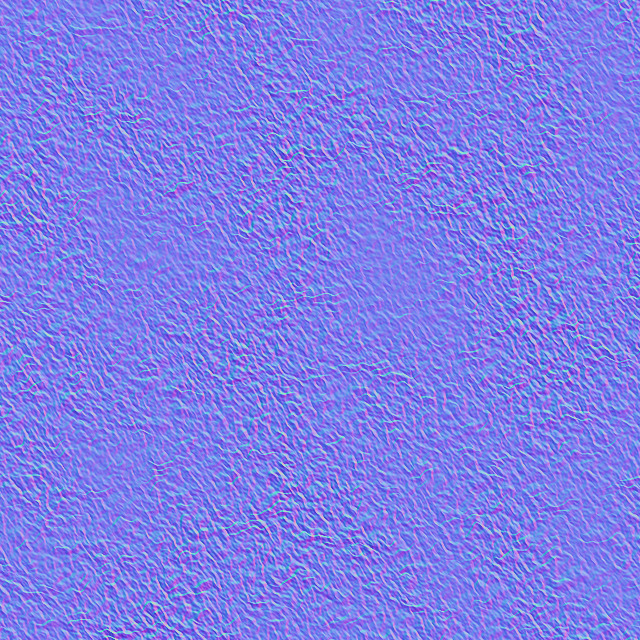
Reproduce this texture map procedurally as a WebGL 1 fragment shader.

```glsl
precision highp float;

uniform vec2 u_resolution;

// Lengths are fractions of the canvas, angles are in radians.
const float GRAIN_ANGLE = 0.60;             // direction across the ridges
const vec2  GRAIN_FREQ = vec2(122.0, 62.0); // across, along
const float GRAIN_HEIGHT = 0.0035;
const float GRAIN_TILT = 0.55;              // leans ridges to one side
const float GRAIN_CRUMBLE = 0.38;           // breaks up ridge outlines
const float FINE_ANGLE = 0.75;
const vec2  FINE_FREQ = vec2(225.0, 160.0);
const float FINE_HEIGHT = 0.0013;
const float FOLD_ANGLE = 0.12;
const float FOLD_COUNT = 50.0;
const float FOLD_LENGTH_FREQ = 27.0;
const float FOLD_WIDTH = 0.22;              // share of the fold spacing
const float FOLD_HEIGHT = 0.0027;
const float BEND_FREQ = 14.0;
const float BEND_AMOUNT = 0.006;
const float PATCH_FREQ = 5.5;
const float PATCH_CONTRAST = 0.85;
const float SAMPLE_STEP = 0.0008;
const float SHADE_BLUE = 0.07;              // blue lost on unlit slopes

vec2 rotate(vec2 p, float angle) {
  float c = cos(angle), s = sin(angle);
  return vec2(c * p.x + s * p.y, c * p.y - s * p.x);
}

float hash(vec2 cell) {
  vec3 q = fract(cell.xyx * vec3(0.1031, 0.1030, 0.0973));
  q += dot(q, q.yzx + 33.33);
  return fract((q.x + q.y) * q.z);
}

float cornerSlope(vec2 cell, vec2 offset) {
  float angle = 6.28318 * hash(cell);
  return dot(vec2(cos(angle), sin(angle)), offset);
}

float gradientNoise(vec2 p) {
  vec2 i = floor(p), f = p - i;
  vec2 w = f * f * f * (f * (f * 6.0 - 15.0) + 10.0);
  vec2 e = vec2(1.0, 0.0);
  float low = mix(cornerSlope(i, f), cornerSlope(i + e, f - e), w.x);
  float high = mix(cornerSlope(i + e.yx, f - e.yx),
                   cornerSlope(i + e.xx, f - e.xx), w.x);
  return mix(low, high, w.y);
}

// Crumbled ridges, steeper on the side they lean towards
float grain(vec2 p) {
  vec2 q = rotate(p, GRAIN_ANGLE) * GRAIN_FREQ + 300.0;
  q.x += GRAIN_CRUMBLE * gradientNoise(q * vec2(0.9, 1.7) + 60.0);
  q.x -= GRAIN_TILT * gradientNoise(q);
  return gradientNoise(q);
}

// Short overlapping creases: a slow rise, then a sudden drop
float folds(vec2 p) {
  vec2 q = rotate(p, FOLD_ANGLE);
  float v = q.y * FOLD_COUNT
          + 2.0 * gradientNoise(q * vec2(12.0, 15.0) + 40.0)
          + 0.8 * gradientNoise(q * vec2(60.0, 35.0) + 90.0);
  float f = fract(v);
  float saw = f - smoothstep(1.0 - FOLD_WIDTH, 1.0, f);
  vec2 maskPos = q * vec2(FOLD_LENGTH_FREQ, FOLD_COUNT * 0.7) + 150.0;
  return saw * smoothstep(-0.15, 0.4, gradientNoise(maskPos));
}

float height(vec2 p) {
  vec2 bend = vec2(gradientNoise(p * BEND_FREQ + 17.0),
                   gradientNoise(p * BEND_FREQ + 71.0));
  vec2 q = p + BEND_AMOUNT * bend;
  vec2 patchPos = rotate(p, GRAIN_ANGLE) * vec2(1.2, 0.8) * PATCH_FREQ;
  float strength = 1.0 + PATCH_CONTRAST * gradientNoise(patchPos + 25.0);
  float fine = gradientNoise(rotate(q, FINE_ANGLE) * FINE_FREQ + 500.0);
  return strength * (GRAIN_HEIGHT * grain(q) + FINE_HEIGHT * fine
                     + FOLD_HEIGHT * folds(q));
}

void main() {
  vec2 p = gl_FragCoord.xy / min(u_resolution.x, u_resolution.y);

  // Surface normal from central differences
  vec2 e = vec2(SAMPLE_STEP, 0.0);
  vec2 slope = vec2(height(p + e) - height(p - e),
                    height(p + e.yx) - height(p - e.yx)) / (2.0 * SAMPLE_STEP);
  vec3 normal = normalize(vec3(-slope, 1.0));

  // Encode as colour, with slightly duller blue away from the lit side
  vec3 color = 0.5 + 0.5 * normal;
  float lit = smoothstep(0.0, 0.45, dot(normal.xy, vec2(0.7071)));
  color.b -= SHADE_BLUE * (1.0 - lit);
  gl_FragColor = vec4(color, 1.0);
}
```
